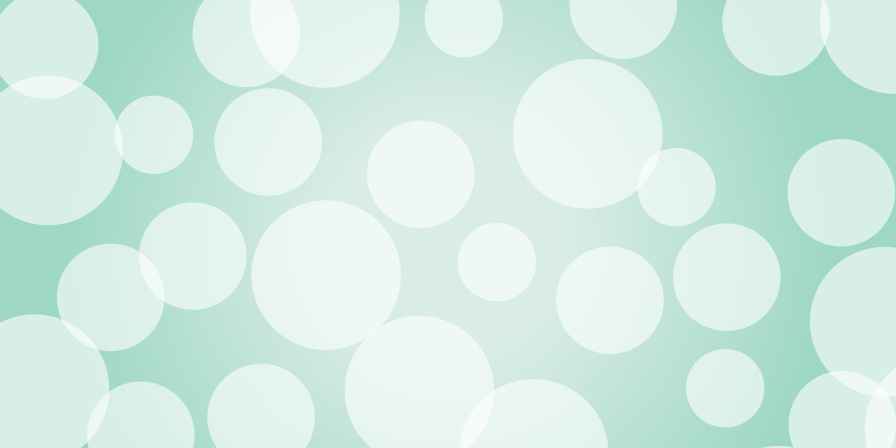
This background is drawn by a Shadertoy shader. Its source:

```glsl
// Soft mint backdrop with translucent white discs in three sizes.
// A radial gradient is veiled by discs on a staggered, jittered grid;
// overlapping discs blend one after another and so grow brighter.

const vec3 MINT_EDGE = vec3(0.620, 0.845, 0.760);
const vec3 MINT_GLOW = vec3(0.853, 0.930, 0.895);
const float CELL_SIZE = 0.30;     // all lengths in canvas heights
const float JITTER = 0.60;        // share of a cell a centre may roam
const float DISC_OPACITY = 0.59;

// Sine-free hash giving two values in 0..1
vec2 hash22(vec2 p) {
    vec3 q = fract(p.xyx * vec3(0.1031, 0.1030, 0.0973));
    q += dot(q, q.yzx + 33.33);
    return fract((q.xx + q.yz) * q.zy);
}

// Pale centre fading to the deeper mint of the sides
vec3 radialBackdrop(vec2 p, vec2 centre) {
    float fade = clamp((length(p - centre) - 0.26) / 0.60, 0.0, 1.0);
    return mix(MINT_GLOW, MINT_EDGE, fade);
}

// Evenly spread choice among large, medium and small discs
float discRadius(vec2 cell) {
    float pick = fract(dot(cell, vec2(0.7549, 0.5698)));
    return pick < 0.31 ? 0.167 : pick < 0.77 ? 0.120 : 0.0875;
}

// Antialiased coverage of a disc
float discMask(vec2 p, vec2 centre, float radius, float pixel) {
    return clamp(0.5 + (radius - length(p - centre)) / pixel, 0.0, 1.0);
}

// Lays the discs of the surrounding cells over a colour
vec3 veilWithDiscs(vec3 colour, vec2 p, float pixel) {
    vec2 grid = p / CELL_SIZE;
    for (int j = -1; j <= 1; j++) {
        float row = floor(grid.y) + float(j);
        float stagger = 0.5 * mod(row, 2.0);
        for (int i = -1; i <= 1; i++) {
            vec2 cell = vec2(floor(grid.x - stagger) + float(i), row);
            vec2 wander = JITTER * (hash22(cell + 17.0) - 0.5);
            vec2 centre = (cell + 0.5 + vec2(stagger, 0.0) + wander) * CELL_SIZE;
            float mask = discMask(p, centre, discRadius(cell), pixel);
            colour = mix(colour, vec3(1.0), DISC_OPACITY * mask);
        }
    }
    return colour;
}

void mainImage(out vec4 fragColor, in vec2 fragCoord) {
    float pixel = 1.0 / iResolution.y;
    vec2 p = fragCoord * pixel;
    vec2 middle = vec2(0.5 * iResolution.x * pixel, 0.46);

    vec3 colour = radialBackdrop(p, middle);
    colour = veilWithDiscs(colour, p + vec2(0.12, 0.10), pixel);
    fragColor = vec4(colour, 1.0);
}
```
